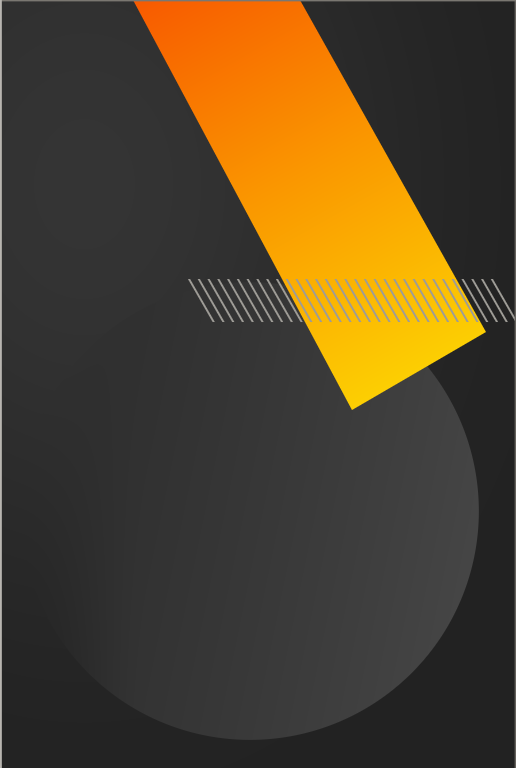
Reproduce this background procedurally as a Shadertoy shader.

```glsl
// Dark poster backdrop: a slanted orange-to-yellow bar over a softly lit disc,
// crossed by a row of thin grey hatch strokes and framed by hairlines.
// Shapes are distance functions in units of canvas height, layered back to front.

const vec3 EMBER = vec3(0.97, 0.35, 0.0);
const vec3 AMBER = vec3(0.98, 0.59, 0.0);
const vec3 GOLD = vec3(0.99, 0.81, 0.01);
const vec3 HATCH_GREY = vec3(0.62, 0.61, 0.59);
const vec3 FRAME_LIGHT = vec3(0.72, 0.71, 0.69);
const vec3 FRAME_DIM = vec3(0.40, 0.39, 0.37);

// Coverage of a shape from its signed distance (negative inside).
float cover(float dist, float pixel) {
    return clamp(0.5 - dist / pixel, 0.0, 1.0);
}

// Signed distance to the line a-b; positive on its right side.
float sideOf(vec2 p, vec2 a, vec2 b) {
    vec2 dir = normalize(b - a);
    return dot(p - a, vec2(dir.y, -dir.x));
}

// Dark ground, brightest at the upper left.
float groundTone(vec2 p) {
    float d = length((p - vec2(0.11, 0.76)) / vec2(0.58, 0.75));
    return mix(0.204, 0.135, smoothstep(0.0, 1.1, d));
}

// Disc tone, brightening towards the lower right.
float discTone(vec2 offset, float radius) {
    float t = 0.5 + 0.5 * dot(offset, vec2(0.98, -0.2)) / radius;
    return mix(0.18, 0.272, pow(clamp(t, 0.0, 1.0), 1.4));
}

// Bar with an open top and a slanted lower end.
float barDistance(vec2 p, vec2 lowLeft, vec2 lowRight) {
    float left = sideOf(p, lowLeft, vec2(0.1732, 1.0));
    float right = sideOf(p, lowRight, vec2(0.3906, 1.0));
    float foot = sideOf(p, lowLeft, lowRight);
    return max(max(-left, right), foot);
}

vec3 barColor(vec2 p) {
    float t = clamp(dot(p - vec2(0.1732, 1.0), vec2(0.49, -0.872)) / 0.605, 0.0, 1.0);
    return t < 0.5 ? mix(EMBER, AMBER, t * 2.0) : mix(AMBER, GOLD, t * 2.0 - 1.0);
}

// Row of slanted strokes between two heights.
float hatch(vec2 p, vec2 start, float height, float spacing, float count, float pixel) {
    float slant = 0.575;
    float along = p.x - start.x - slant * (start.y - p.y);
    float index = clamp(round(along / spacing), 0.0, count - 1.0);
    float dist = abs(along - index * spacing) / length(vec2(1.0, slant));
    float band = abs(p.y - start.y + 0.5 * height) - 0.5 * height;
    return cover(dist - 0.00125, pixel) * cover(band, pixel);
}

void mainImage(out vec4 fragColor, in vec2 fragCoord) {
    float pixel = 1.0 / iResolution.y;
    vec2 p = fragCoord * pixel;
    float width = iResolution.x * pixel;

    // Ground and disc
    vec3 color = vec3(groundTone(p));
    vec2 offset = p - vec2(0.3255, 0.3346);
    float radius = 0.298;
    float discMask = cover(length(offset) - radius, pixel);
    discMask *= smoothstep(-1.0, -0.45, offset.x / radius);
    color = mix(color, vec3(discTone(offset, radius)), discMask);

    // Bar
    float bar = barDistance(p, vec2(0.4583, 0.4661), vec2(0.6328, 0.5677));
    color = mix(color, barColor(p), cover(bar, pixel));

    // Hatch strokes
    float strokes = hatch(p, vec2(0.2461, 0.6367), 0.056, 0.01272, 32.0, pixel);
    color = mix(color, HATCH_GREY, strokes);

    // Frame hairlines
    color = mix(color, FRAME_DIM, cover(width - p.x - 0.0018, pixel));
    color = mix(color, FRAME_DIM * 1.2, cover(1.0 - p.y - 0.0018, pixel));
    color = mix(color, FRAME_LIGHT, cover(p.x - 0.0024, pixel));

    fragColor = vec4(color, 1.0);
}
```
